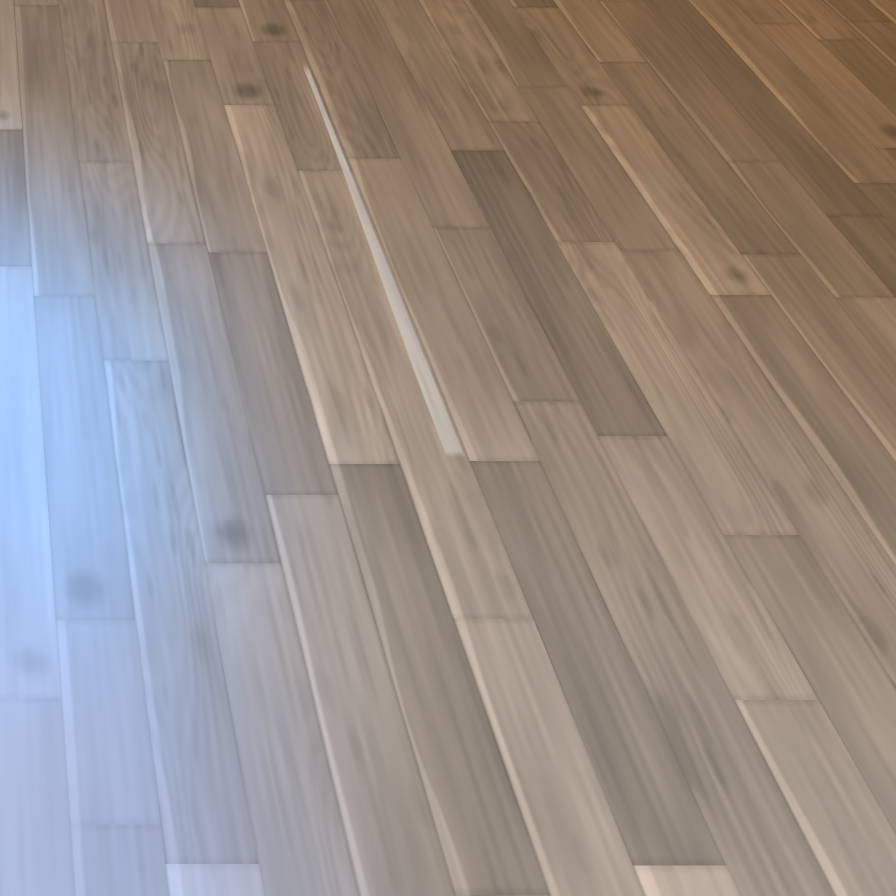
Reproduce this texture procedurally as a WebGL 2 fragment shader.

```glsl
#version 300 es
precision highp float;

uniform vec2 u_resolution;
out vec4 fragColor;

float hash(vec2 p) {
    vec3 q = fract(p.xyx * 0.1031);
    q += dot(q, q.yzx + 33.33);
    return fract((q.x + q.y) * q.z);
}

float noise(vec2 p) {
    vec2 i = floor(p), f = fract(p);
    f = f * f * (3.0 - 2.0 * f);
    return mix(mix(hash(i), hash(i + vec2(1, 0)), f.x),
               mix(hash(i + vec2(0, 1)), hash(i + vec2(1, 1)), f.x), f.y);
}

// Cool window light on the left, amber falloff towards the far right
float windowGlow(vec2 p) {
    float side = smoothstep(0.56, 0.16, p.x + 0.2 * p.y + 0.04 * noise(p * 7.0));
    return side * smoothstep(0.94, 0.62, p.y + 0.25 * p.x);
}

vec3 roomLight(vec2 p, float glow) {
    vec3 warm = mix(vec3(0.635, 0.585, 0.54), vec3(0.46, 0.34, 0.22),
                    smoothstep(0.5, 1.7, 0.55 * p.x + p.y));
    vec3 cool = mix(vec3(0.66, 0.71, 0.84), vec3(0.64, 0.78, 0.98),
                    smoothstep(0.08, 0.5, p.y) * smoothstep(0.45, 0.1, p.x));
    return mix(warm, cool, glow);
}

vec3 floorColor(vec2 p) {
    // Perspective: x counts the strips, y runs along them
    float depth = 1.896 - p.y;
    vec2 plane = vec2(((p.x + 0.046) / depth - 0.012) / 0.056, 1.302 / depth);
    float row = floor(plane.x), across = plane.x - row;

    // Staggered end joints, one in each cell of a strip
    float along = plane.y / 0.24 + 7.0 * hash(vec2(row, 3.0));
    float cell = floor(along);
    float gap = along - cell - 0.15 - 0.7 * hash(vec2(row, cell) + 0.5);
    vec2 id = vec2(row, cell + step(0.0, gap));
    float tone = hash(id + 11.0), kind = hash(id + 47.0);

    // Fibres, arched growth figure and dark flecks
    vec2 shift = id * vec2(17.0, 5.3);
    float fibre = noise(plane * vec2(15.0, 22.0) + shift) - 0.5;
    float cloud = noise(plane * vec2(2.2, 11.0) + shift) - 0.5;
    float bend = across * 2.0 + 3.0 * noise(vec2(across * 2.0, plane.y * 9.0) + shift);
    float figure = sin(bend * 13.0) * smoothstep(0.4, 0.9, kind);
    float fleck = smoothstep(0.68, 0.95, noise(plane * vec2(8.0, 34.0) + shift + 9.0));
    float shade = 0.19 * (tone - 0.5) + 0.09 * fibre + 0.13 * cloud
                + 0.025 * figure - 0.09 * fleck * kind;

    // Occasional knots
    vec2 knot = vec2((across - 0.3 - 0.4 * tone) / 0.32, (gap - 0.08) / 0.055);
    float rough = length(knot) + 0.7 * cloud;
    shade -= 0.2 * smoothstep(1.1, 0.1, rough) * step(0.7, hash(id + 83.0));

    // Thin seams between strips and at the plank ends
    float edge = min(across, 1.0 - across);
    float seam = smoothstep(0.045, 0.0, edge) * (0.3 + 0.7 * noise(vec2(row, plane.y * 16.0)));
    float end = smoothstep(0.018, 0.0, abs(gap));
    shade -= 0.09 * seam + 0.06 * end;

    float glow = windowGlow(p);
    vec3 color = roomLight(p, glow) * (1.0 + shade * mix(1.1, 0.45, glow));

    // Pale sapwood along the left side of some planks
    float sapWidth = 0.04 + 0.13 * noise(vec2(plane.y * 13.0, row * 7.0));
    float sap = smoothstep(sapWidth + 0.03, sapWidth - 0.03, across)
              * smoothstep(0.0, 0.03, across) * step(0.55, hash(id + 29.0));
    color = mix(color, color * 1.17 + 0.02, sap * mix(0.85, 0.4, glow));

    // One long sliver widening towards the viewer
    float sliverWidth = mix(0.22, 0.07, smoothstep(0.93, 1.3, plane.y));
    float sliver = smoothstep(0.035, 0.0, abs(plane.x - 6.94 + 0.5 * sliverWidth) - 0.5 * sliverWidth)
                 * smoothstep(0.925, 0.931, plane.y) * smoothstep(1.35, 1.33, plane.y);
    return mix(color, vec3(0.76, 0.73, 0.70) + 0.08 * fibre, 0.85 * sliver);
}

void main() {
    // Four samples per pixel soften every plank edge
    vec3 color = vec3(0);
    for (int i = 0; i < 4; i++) {
        vec2 offset = vec2(i & 1, i >> 1) * 0.5 - 0.25;
        color += floorColor((gl_FragCoord.xy + offset) / u_resolution);
    }
    fragColor = vec4(color / 4.0, 1.0);
}
```
